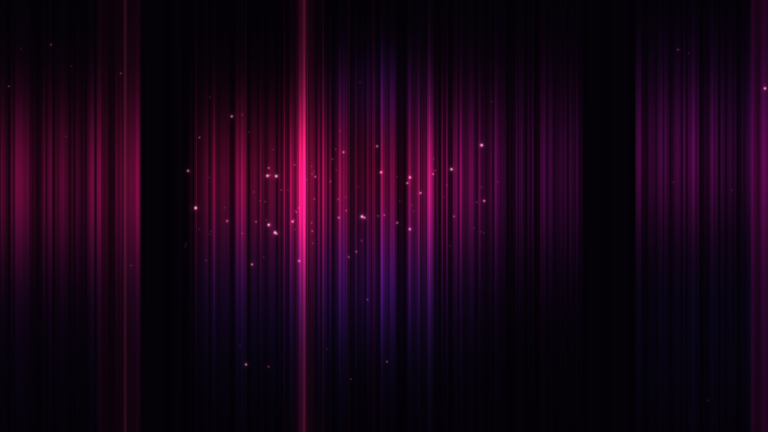
Give the GLSL for this background, as a WebGL 1 fragment shader.

```glsl
precision highp float;
// Vertical curtains of crimson and violet light with drifting sparks on black.
uniform vec2 u_resolution;

#define STRIPE_FREQ 330.0
#define STRIPE_CONTRAST 1.25
#define SPARK_COUNT 120
#define SPARK_SIZE 0.0031
#define NIGHT vec3(0.012, 0.005, 0.022)
#define CRIMSON vec3(0.80, 0.06, 0.34)
#define MAGENTA vec3(0.48, 0.03, 0.32)
#define VIOLET vec3(0.20, 0.05, 0.36)
#define INDIGO vec3(0.06, 0.04, 0.19)
#define ROSE vec3(0.95, 0.30, 0.52)

float hash(float n) {
  return fract(sin(n * 12.9898 + 4.137) * 43758.547);
}

float bell(float v, float center, float width) {
  float d = (v - center) / width;
  return exp(-d * d);
}

// Soft-edged interval from a to b.
float band(float x, float a, float b, float softA, float softB) {
  return smoothstep(a - softA, a + softA, x) * (1.0 - smoothstep(b - softB, b + softB, x));
}

// Smoothly joined random columns.
float columns(float x) {
  float cell = floor(x);
  return mix(hash(cell), hash(cell + 1.0), smoothstep(0.1, 0.9, x - cell));
}

// Fine columns dominate; broader ones only vary their strength.
float stripes(float x) {
  float fine = columns(x * STRIPE_FREQ);
  float middle = columns(x * STRIPE_FREQ * 0.53 + 71.0);
  float broad = columns(x * STRIPE_FREQ * 0.17 + 191.0);
  float mixed = 0.56 * fine + 0.32 * middle + 0.12 * broad;
  return 0.04 + 1.15 * pow(mixed, STRIPE_CONTRAST);
}

// Wide colour fields behind the stripes.
vec3 curtains(vec2 uv) {
  float x = uv.x;
  float y = uv.y;
  float left = band(x, -0.05, 0.183, 0.05, 0.003);
  float center = band(x, 0.26, 0.59, 0.035, 0.10);
  float fringe = band(x, 0.55, 0.755, 0.06, 0.01);
  float right = band(x, 0.827, 1.05, 0.001, 0.02);

  vec3 light = CRIMSON * left * 0.50 * bell(y, 0.58, 0.19);
  light += VIOLET * left * 0.18 * bell(y, 0.40, 0.30);
  light += CRIMSON * center * 0.80 * bell(y, 0.575, 0.175);
  light += VIOLET * center * 0.42 * bell(y, 0.36, 0.16);
  light += VIOLET * bell(x, 0.49, 0.055) * 0.72 * (bell(y, 0.78, 0.11) + bell(y, 0.36, 0.15));
  light += MAGENTA * fringe * 0.42 * bell(y, 0.61, 0.19);
  light += VIOLET * fringe * 0.22 * bell(y, 0.55, 0.26);
  light += MAGENTA * right * 0.56 * bell(y, 0.63, 0.18) * (1.0 - 0.5 * smoothstep(0.90, 0.99, x));
  light += VIOLET * right * 0.28 * bell(y, 0.70, 0.22);
  light += INDIGO * (right + center) * 0.34 * bell(y, 0.25, 0.25);
  return light;
}

// Narrow beams running the whole height.
vec3 beams(vec2 uv) {
  float core = bell(uv.y, 0.57, 0.22);
  vec3 light = CRIMSON * bell(uv.x, 0.397, 0.012) * (0.18 + 0.52 * core);
  light += ROSE * bell(uv.x, 0.396, 0.0025) * (0.14 + 0.16 * core);
  light += CRIMSON * band(uv.x, 0.128, 0.183, 0.006, 0.003) * (0.07 + 0.06 * core);
  light += ROSE * bell(uv.x, 0.163, 0.002) * (0.20 + 0.10 * core);
  light += MAGENTA * band(uv.x, 0.978, 1.02, 0.002, 0.01) * (0.24 + 0.16 * core);
  return light;
}

// Sparks gather around the middle band, with a few strays.
vec3 sparks(vec2 uv, float aspect) {
  vec3 light = vec3(0.0);
  for (int i = 0; i < SPARK_COUNT; i++) {
    float id = float(i);
    float stray = step(0.78, hash(id + 311.0));
    float spread = hash(id + 47.0) + hash(id + 83.0) - 1.0;
    vec2 gathered = vec2(mix(0.24, 0.66, hash(id + 11.0)), 0.56 + 0.19 * spread);
    vec2 scattered = vec2(hash(id + 131.0), mix(0.05, 0.90, hash(id + 173.0)));
    vec2 offset = (uv - mix(gathered, scattered, stray)) * vec2(aspect, 1.0);
    float power = pow(hash(id + 229.0), 4.0);
    float d = length(offset) / (SPARK_SIZE * (0.65 + 0.5 * power));
    float glow = exp(-d * d) + 0.06 * exp(-d * d * 0.12);
    light += mix(ROSE, vec3(1.0, 0.68, 0.82), power) * glow * (0.16 + 0.72 * power);
  }
  return light;
}

void main() {
  vec2 uv = gl_FragCoord.xy / u_resolution;
  float weave = stripes(uv.x);
  vec3 color = NIGHT * (0.7 + 0.8 * weave);
  color += curtains(uv) * weave;
  color += beams(uv) * (0.40 + 0.70 * weave);

  // Sparse hairlines that reach beyond the glow.
  float hairline = smoothstep(0.86, 1.0, columns(uv.x * STRIPE_FREQ * 0.9 + 503.0));
  float reach = band(uv.x, 0.22, 0.72, 0.04, 0.08);
  color += CRIMSON * hairline * reach * (0.05 + 0.22 * bell(uv.y, 0.58, 0.24));

  color += sparks(uv, u_resolution.x / u_resolution.y);
  gl_FragColor = vec4(min(color, 1.0), 1.0);
}
```
